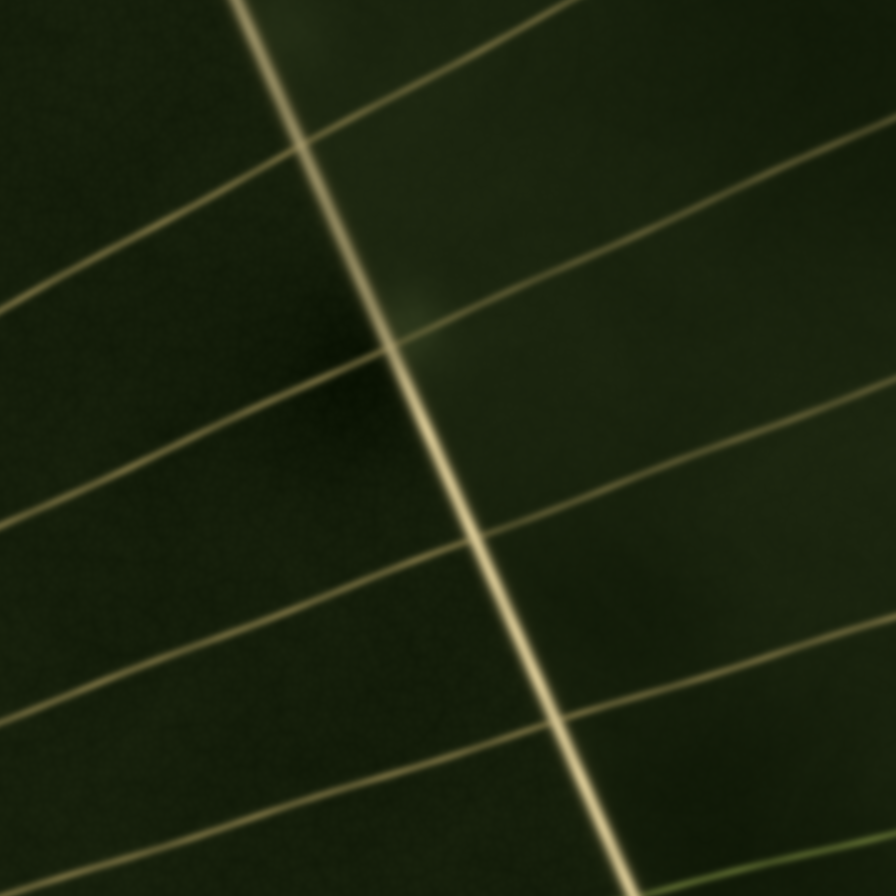
This texture is drawn by a Shadertoy shader. Its source:

```glsl
// Dark farmland from above: one pale, leaning road crossed by five thin tracks
// that fan out slightly. Lines are soft Gaussian profiles; the fields blend two
// greens by broad patches, warped layered sines and fine cellular grain.

#define ROAD_TOP_X 0.264
#define ROAD_LEAN 0.4427
#define ROAD_WIDTH 0.0085
#define TRACK_WIDTH 0.0054
#define TRACK_COUNT 5
#define GRAIN 0.16
#define MOTTLE 0.12

const vec3 FIELD_DARK  = vec3(0.045, 0.080, 0.015);
const vec3 FIELD_LIGHT = vec3(0.120, 0.160, 0.068);
const vec3 ROAD_SAND   = vec3(0.820, 0.760, 0.560);
const vec3 ROAD_VERGE  = vec3(0.270, 0.240, 0.110);
const vec3 TRACK_SAND  = vec3(0.620, 0.560, 0.340);
const vec3 TRACK_GRASS = vec3(0.460, 0.520, 0.240);

vec2 hash2(vec2 p) {
    vec2 q = vec2(dot(p, vec2(127.1, 311.7)), dot(p, vec2(269.5, 183.3)));
    return fract(sin(q) * 43758.5);
}

// Distance to the nearest scattered point
float cellular(vec2 p) {
    vec2 cell = floor(p), f = p - cell;
    float nearest = 2.0;
    for (int j = -1; j <= 1; j++)
        for (int i = -1; i <= 1; i++) {
            vec2 g = vec2(i, j);
            nearest = min(nearest, length(g + hash2(cell + g) - f));
        }
    return nearest;
}

// Layered sines, each octave rotated and warped by the previous one
float mottle(vec2 p) {
    float sum = 0.0, amp = 0.5;
    for (int i = 0; i < 5; i++) {
        p += 0.6 * sin(p.yx * 1.3 + float(i));
        sum += amp * sin(p.x) * sin(p.y);
        p = mat2(1.4, 1.1, -1.1, 1.4) * p + 1.7;
        amp *= 0.65;
    }
    return sum;
}

float softLine(float d, float width) { return exp(-d * d / (width * width)); }

float patchAt(vec2 p, vec2 centre, float radius) {
    return softLine(length(p - centre), radius);
}

// Lightness of the crops; right is 1 on the right side of the road
float fieldTone(vec2 p, float right) {
    float leftTone = 0.50
        - 0.55 * patchAt(p, vec2(0.41, 0.585), 0.10)
        - 0.15 * patchAt(p, vec2(0.22, 0.54), 0.17)
        - 0.12 * patchAt(p, vec2(0.45, 0.20), 0.18);
    float rightTone = 0.72
        + 0.20 * patchAt(p, vec2(0.48, 0.82), 0.16)
        + 0.16 * patchAt(p, vec2(0.90, 0.45), 0.20)
        + 0.90 * patchAt(p, vec2(0.455, 0.630), 0.045)
        + 0.45 * patchAt(p, vec2(0.32, 0.97), 0.06)
        - 0.40 * patchAt(p, vec2(1.00, 1.00), 0.30)
        - 0.32 * patchAt(p, vec2(0.70, 0.33), 0.13)
        - 0.45 * patchAt(p, vec2(0.83, 0.06), 0.20);
    float grain = 0.9 - cellular(p * 48.0) - cellular(p * 105.0 + 7.0);
    return mix(leftTone, rightTone, right)
        + MOTTLE * mottle(p * 14.0)
        + GRAIN * mix(1.0, 0.5, right) * grain;
}

void mainImage(out vec4 fragColor, in vec2 fragCoord) {
    vec2 uv = fragCoord / iResolution.xy;
    float across = uv.x - ROAD_TOP_X - ROAD_LEAN * (1.0 - uv.y);
    float roadDist = across * inversesqrt(1.0 + ROAD_LEAN * ROAD_LEAN);
    float right = smoothstep(-0.012, 0.012, roadDist);

    // Fields
    vec3 color = mix(FIELD_DARK, FIELD_LIGHT, fieldTone(uv, right));

    // Tracks: spacing and slope shrink towards the bottom
    for (int i = 0; i < TRACK_COUNT; i++) {
        float k = float(i);
        float crossY = 0.837 - 0.2283 * k + 0.0047 * k * k;
        float crossX = ROAD_TOP_X + ROAD_LEAN * (1.0 - crossY);
        float slope = 0.538 - 0.087 * k + 0.0035 * k * k;
        slope += 0.008 * step(uv.x, crossX);
        float wobble = 0.0012 * sin(uv.x * 21.0 + k * 2.3);
        float d = uv.y - crossY - slope * (uv.x - crossX) - wobble;
        d *= inversesqrt(1.0 + slope * slope);
        float wear = 0.9 + 0.12 * sin(uv.x * 27.0 + k * 4.1) * sin(uv.x * 61.0 - k);
        float strength = mix(0.58, 0.49 - 0.09 * sin(k * 1.2), right) * wear;
        vec3 trackColor = mix(TRACK_SAND, TRACK_GRASS, smoothstep(3.0, 4.0, k));
        color = mix(color, trackColor, strength * softLine(d, TRACK_WIDTH));
    }

    // Road: brown verge, then sand that is paler below the second crossing
    color = mix(color, ROAD_VERGE, 0.45 * softLine(roadDist, ROAD_WIDTH * 1.6));
    float worn = mix(1.0, 0.60, smoothstep(0.50, 0.68, uv.y));
    worn *= 0.96 + 0.05 * sin(uv.y * 34.0) * sin(uv.y * 79.0 + 1.0);
    color = mix(color, ROAD_SAND, worn * softLine(roadDist, ROAD_WIDTH));

    fragColor = vec4(clamp(color, 0.0, 1.0), 1.0);
}
```
